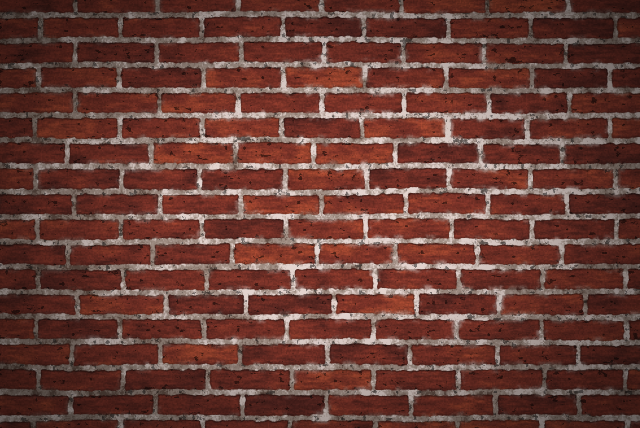
This texture is drawn by a Shadertoy shader. Its source:

```glsl
// Weathered red brick wall in running bond with pale, crumbling mortar and dark corners.

// Layout, in units of the canvas height
const float ROWS = 17.0;            // courses per canvas height
const float FIRST_JOINT = 0.6;      // first bed joint, in courses from the top
const float PITCH_UPPER = 0.1920;   // brick plus joint, upper courses
const float PITCH_LOWER = 0.1970;   // brick plus joint, lower courses
const float PITCH_CHANGE = 10.0;    // course where the pitch changes
const float PHASE_EVEN = 0.45;      // head joint offsets, in bricks
const float PHASE_ODD = 0.89;
const float ROW_JITTER = 0.10;      // sideways shift of a course, in bricks
const float JOINT_JITTER = 0.035;   // shift of a single head joint, in bricks
const float BED_WIDTH = 0.0125;
const float HEAD_WIDTH = 0.0105;
const float CORNER_RADIUS = 0.004;
const float EDGE_ROUGHNESS = 0.0075;

// Colours
const vec3 BRICK_DARK = vec3(0.33, 0.145, 0.125);
const vec3 BRICK_RED = vec3(0.46, 0.190, 0.150);
const vec3 BRICK_WARM = vec3(0.59, 0.260, 0.175);
const vec3 MORTAR_DIRTY = vec3(0.39, 0.31, 0.27);
const vec3 MORTAR_GREY = vec3(0.61, 0.54, 0.50);
const vec3 MORTAR_PALE = vec3(0.86, 0.80, 0.78);

const float VIGNETTE = 0.56;

float hash(vec2 p) {
    vec3 q = fract(vec3(p.xyx) * 0.1031);
    q += dot(q, q.yzx + 33.33);
    return fract((q.x + q.y) * q.z);
}

float noise(vec2 p) {
    vec2 i = floor(p), f = fract(p);
    f = f * f * (3.0 - 2.0 * f);
    return mix(mix(hash(i), hash(i + vec2(1, 0)), f.x),
               mix(hash(i + vec2(0, 1)), hash(i + vec2(1, 1)), f.x), f.y);
}

float fbm(vec2 p) {
    float sum = 0.0, amp = 0.5;
    for (int i = 0; i < 4; i++) {
        sum += amp * noise(p);
        p = p * 2.03 + 17.7;
        amp *= 0.5;
    }
    return sum / 0.9375;
}

float roundBox(vec2 p, vec2 halfSize, float radius) {
    vec2 q = abs(p) - halfSize + radius;
    return length(max(q, 0.0)) + min(max(q.x, q.y), 0.0) - radius;
}

// Position of a head joint, in bricks from the start of its course
float headJoint(float col, float row) {
    return col + (hash(vec2(col + 31.0, row + 57.0)) - 0.5) * 2.0 * JOINT_JITTER;
}

void mainImage(out vec4 fragColor, in vec2 fragCoord) {
    vec2 uv = fragCoord / iResolution.y;
    float aspect = iResolution.x / iResolution.y;
    float soft = max(0.8 / iResolution.y, 0.0012);

    // Course and brick; bed joints sag a little along the wall
    float sag = (noise(vec2(uv.x * 5.0, uv.y * 9.0)) - 0.5) * 0.10;
    float course = (1.0 - uv.y) * ROWS - FIRST_JOINT + sag;
    float row = floor(course);
    float pitch = row < PITCH_CHANGE ? PITCH_UPPER : PITCH_LOWER;
    float phase = mod(row, 2.0) < 0.5 ? PHASE_EVEN : PHASE_ODD;
    phase += (hash(vec2(row + 9.0, 4.0)) - 0.5) * ROW_JITTER;
    float along = uv.x / pitch - phase;
    float col = floor(along);
    if (along < headJoint(col, row)) col -= 1.0;
    else if (along > headJoint(col + 1.0, row)) col += 1.0;
    float left = headJoint(col, row), right = headJoint(col + 1.0, row);
    vec2 id = vec2(col + 20.0, row + 20.0);

    // Rough brick outline
    vec2 local = vec2((along - 0.5 * (left + right)) * pitch, (0.5 - fract(course)) / ROWS);
    vec2 halfSize = 0.5 * vec2((right - left) * pitch - HEAD_WIDTH, 1.0 / ROWS - BED_WIDTH);
    float rough = fbm(uv * 75.0) - 0.5;
    float dist = roundBox(local, halfSize, CORNER_RADIUS) + rough * EDGE_ROUGHNESS;
    float mortarMask = smoothstep(-soft, soft, dist);

    // Brick face: tone per brick, blotches, horizontal drag marks, grain and pits
    float grain = noise(uv * 330.0) - 0.5;
    float blotch = fbm(uv * vec2(16.0, 28.0) + id * 3.7);
    float drag = fbm(uv * vec2(38.0, 170.0) + id * 5.1) - 0.5;
    float tone = 0.55 * hash(id) + 0.9 * (blotch - 0.5) + 0.45 * drag + 0.22;
    vec3 brick = mix(BRICK_DARK, BRICK_RED, smoothstep(0.0, 0.55, tone));
    brick = mix(brick, BRICK_WARM, smoothstep(0.5, 1.0, tone));
    brick *= 1.0 + 0.22 * grain + 0.25 * drag;
    float pits = smoothstep(0.70, 0.80, fbm(uv * vec2(70.0, 110.0) + 40.0));
    brick *= 1.0 - 0.5 * pits;

    // Shaded rim, strongest under the upper bed joint
    float rim = smoothstep(-0.0055, 0.0, dist);
    brick *= 1.0 - rim * (0.22 + 0.22 * smoothstep(0.0, halfSize.y, local.y));

    // Lime is whiter right of the centre and dirtier to the left
    vec2 limeOffset = (uv - vec2(0.68 * aspect, 0.52)) * vec2(0.9, 1.0);
    float lime = exp(-3.0 * dot(limeOffset, limeOffset));
    float patchiness = fbm(uv * 24.0 + 11.0);
    float pale = 0.25 + 0.30 * lime + 1.1 * (patchiness - 0.5) + 0.8 * rough + 0.35 * grain;
    vec3 mortar = mix(MORTAR_DIRTY, MORTAR_GREY, smoothstep(-0.15, 0.30, pale));
    mortar = mix(mortar, MORTAR_PALE, smoothstep(0.28, 0.75, pale));
    mortar *= 1.0 - 0.45 * smoothstep(0.64, 0.76, fbm(uv * 95.0 + 70.0));

    // Lime smeared over brick edges, then joints
    float smear = smoothstep(-0.012, 0.0, dist) * smoothstep(0.50, 0.72, fbm(uv * 33.0 + 5.0));
    brick = mix(brick, mortar, smear * (0.25 + 0.35 * lime));
    vec3 color = mix(brick, mortar, mortarMask);

    // Light falls off towards the corners
    vec2 fromCentre = (uv - vec2(0.5 * aspect, 0.5)) * vec2(1.5 / aspect, 1.3);
    color *= 1.04 - VIGNETTE * smoothstep(0.25, 1.0, length(fromCentre));
    fragColor = vec4(clamp(color, 0.0, 1.0), 1.0);
}
```
